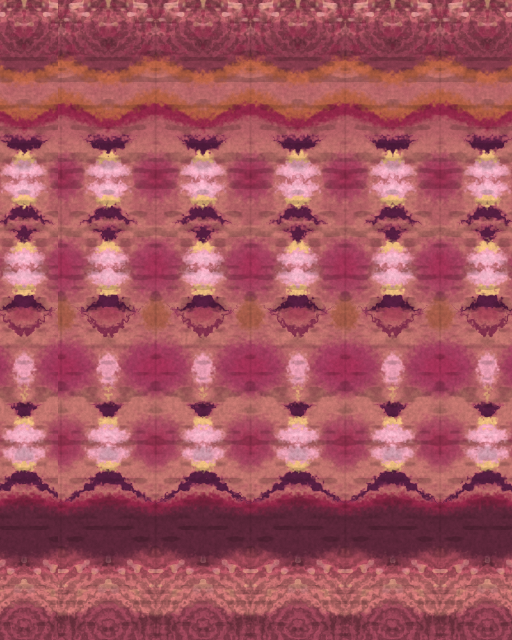
A WebGL 2 fragment shader for this pattern:

```glsl
#version 300 es
precision highp float;
// Mirrored ikat-like textile: columns of pink figures between wavy wine and amber borders.
uniform vec2 u_resolution;
out vec4 fragColor;

// Lengths are in hundredths of the canvas height; y runs downward.
const float PERIOD = 14.81;
const float COLUMN_X = 16.93;      // axis of the regular columns
const float SEAM_X = 9.11;         // left of this the cloth is shifted
const float SEAM_COLUMN_X = 3.78;
const float FRAY = 0.95;
const float GRAIN = 0.09;

const vec3 SALMON = vec3(0.76, 0.45, 0.43);
const vec3 ROSE = vec3(0.69, 0.36, 0.39);
const vec3 MAROON = vec3(0.56, 0.25, 0.32);
const vec3 WINE = vec3(0.37, 0.15, 0.23);
const vec3 CRIMSON = vec3(0.57, 0.15, 0.28);
const vec3 MAGENTA = vec3(0.61, 0.20, 0.36);
const vec3 PLUM = vec3(0.33, 0.11, 0.25);
const vec3 AMBER = vec3(0.74, 0.39, 0.28);
const vec3 GOLD = vec3(0.93, 0.73, 0.49);
const vec3 PINK = vec3(0.92, 0.61, 0.70);
const vec3 PALE = vec3(0.97, 0.74, 0.82);

// Figures: centre y, cap half-width, chevron half-width, chevron slope
const vec4 FIGURES[3] = vec4[3](vec4(28.0, 3.7, 4.0, 0.5),
    vec4(41.8, 1.9, 4.0, 0.5), vec4(69.3, 1.9, 6.8, 0.6));
// Blots between columns: centre y, radii, strength
const vec4 BLOTS[4] = vec4[4](vec4(27.8, 3.5, 3.6, 0.7), vec4(41.8, 3.9, 4.4, 0.75),
    vec4(57.3, 5.4, 4.2, 0.85), vec4(69.0, 3.8, 3.9, 0.65));

float hash(vec2 p) {
  vec3 q = fract(vec3(p.xyx) * 0.1031);
  q += dot(q, q.yzx + 33.33);
  return fract((q.x + q.y) * q.z);
}

float noise(vec2 p) {
  vec2 i = floor(p), f = fract(p);
  f = f * f * (3.0 - 2.0 * f);
  return mix(mix(hash(i), hash(i + vec2(1, 0)), f.x),
             mix(hash(i + vec2(0, 1)), hash(i + vec2(1, 1)), f.x), f.y);
}

float fbm(vec2 p) {
  return 0.5 * noise(p) + 0.3 * noise(p * 2.1 + 7.0) + 0.2 * noise(p * 4.3 + 19.0);
}

float ellipse(vec2 p, vec2 r) { return (length(p / r) - 1.0) * min(r.x, r.y); }

// Tapering arms that leave the column axis at the given slope
float chevron(vec2 p, float slope, float halfWidth, float thick) {
  return abs(p.y - slope * p.x) - thick * (1.0 - p.x / halfWidth);
}

void paint(inout vec3 c, vec3 ink, float d, float soft, float strength) {
  c = mix(c, ink, strength * (1.0 - smoothstep(-soft, soft, d)));
}

void band(inout vec3 c, vec3 ink, float y, float edge, float soft) {
  c = mix(c, ink, smoothstep(edge - soft, edge + soft, y));
}

vec3 ground(vec2 p, float wave, float mottle) {
  vec3 c = mix(MAROON, ROSE, smoothstep(0.4, 0.7, mottle));
  band(c, MAROON * 0.94, p.y, 5.5, 1.5);
  band(c, AMBER, p.y, 10.2 + 1.2 * wave, 0.7);
  band(c, mix(ROSE, SALMON, mottle), p.y, 12.2 + wave, 1.0);
  band(c, AMBER * 0.95, p.y, 15.4 + 1.3 * wave, 1.0);
  band(c, CRIMSON, p.y, 17.4 + 1.2 * wave, 0.7);
  band(c, ROSE, p.y, 19.2 + wave, 0.9);
  band(c, mix(ROSE, SALMON, smoothstep(0.25, 0.6, mottle)), p.y, 22.0, 2.0);
  band(c, CRIMSON, p.y, 77.6 - 0.4 * wave, 0.7);
  band(c, WINE, p.y, 79.4 - 0.5 * wave, 1.0);
  band(c, mix(CRIMSON, ROSE, 0.65), p.y, 87.0 + wave, 1.3);
  band(c, mix(ROSE, SALMON, mottle), p.y, 90.0, 1.2);
  band(c, MAROON, p.y, 95.2 - 0.9 * wave, 0.8);
  return c;
}

void figure(inout vec3 c, vec2 p, vec4 f) {
  p.y -= f.x;
  vec2 m = vec2(p.x, abs(p.y));
  vec2 cap = p + vec2(0, 5.1), foot = p - vec2(0, 4.8);
  paint(c, MAGENTA, chevron(cap, -0.35, f.y + 0.5, 1.7), 0.5, 0.7);
  paint(c, MAGENTA, chevron(foot, f.w, f.z + 0.6, 1.7), 0.5, 0.7);
  paint(c, PLUM, chevron(cap, -0.35, f.y, 1.3), 0.35, 0.95);
  paint(c, PLUM, chevron(foot, f.w, f.z, 1.3), 0.35, 0.95);
  paint(c, GOLD, ellipse(m - vec2(0, 3.1), vec2(1.6, 1.1)), 0.4, 1.0);
  paint(c, PINK, ellipse(m - vec2(0, 1.3), vec2(3.1, 1.5)), 0.4, 1.0);
  paint(c, PALE, ellipse(m - vec2(0, 1.4), vec2(1.7, 0.8)), 0.6, 0.8);
  paint(c, ROSE, ellipse(m - vec2(1.7, 0), vec2(1.3, 0.35)), 0.35, 0.8);
}

void main() {
  vec2 cloth = 100.0 * gl_FragCoord.xy / u_resolution.y;
  cloth.y = 100.0 - cloth.y;

  // Fold into mirrored columns, then fray the outlines
  float axis = cloth.x < SEAM_X ? SEAM_COLUMN_X : COLUMN_X;
  float u = abs(mod(cloth.x - axis + 0.5 * PERIOD, PERIOD) - 0.5 * PERIOD);
  vec2 cell = vec2(u, cloth.y);
  float wave = cos(6.28318 * u / PERIOD);
  vec2 fray = vec2(noise(cell * 1.7), noise(cell * 1.7 + 40.0)) - 0.5;
  fray += 0.6 * (vec2(noise(cloth * 3.6), noise(cloth * 3.6 + 60.0)) - 0.5);
  vec2 p = cell + FRAY * fray;
  p.x = abs(p.x);
  float mottle = fbm(cell * vec2(0.45, 0.75));
  vec3 c = ground(p, wave, mottle);

  // Blots on the fold between columns
  vec2 between = vec2(0.5 * PERIOD - p.x, p.y);
  for (int i = 0; i < 4; i++) {
    vec4 b = BLOTS[i];
    vec2 q = between - vec2(0, b.x);
    paint(c, MAGENTA, ellipse(q, b.yz), 1.1, b.w);
    paint(c, CRIMSON * 1.12, ellipse(q, b.yz * 0.5), 1.2, 0.6);
  }
  paint(c, AMBER * 0.82, ellipse(between - vec2(0, 49.3), vec2(2.0, 2.4)), 0.7, 0.7);

  // Lens under the second figure, and the small oval
  paint(c, CRIMSON, ellipse(p - vec2(0, 49.0), vec2(2.2, 1.3)), 0.9, 0.6);
  paint(c, MAGENTA * 0.8, chevron(p - vec2(0, 52.0), -0.75, 4.8, 0.8), 0.35, 0.9);
  paint(c, PINK, ellipse(p - vec2(0, 57.7), vec2(1.4, 2.3)), 0.5, 1.0);
  paint(c, GOLD, ellipse(p - vec2(0, 61.2), vec2(0.45, 1.1)), 0.3, 0.7);
  for (int i = 0; i < 3; i++) figure(c, p, FIGURES[i]);

  // Shell ripples and bright flecks in the borders
  float top = 1.0 - smoothstep(7.5, 10.0, p.y), bottom = smoothstep(86.0, 89.0, p.y);
  float ripple = sin(4.2 * length(p - vec2(0, top > 0.0 ? 4.0 : 98.0)));
  c *= 1.0 + 0.13 * (top + bottom) * ripple;
  float fleckZone = 1.0 - smoothstep(2.0, 6.0, p.y);
  fleckZone += 0.7 * bottom * (1.0 - smoothstep(91.0, 94.0, p.y));
  float fleck = smoothstep(0.58, 0.78, noise(cell * vec2(0.9, 1.3) + 5.0));
  c = mix(c, mix(GOLD, PINK, noise(cell * 0.8 + 80.0)), 0.75 * fleckZone * fleck);
  c = mix(c, CRIMSON, 0.5 * top * smoothstep(0.6, 0.8, noise(cell * 1.1 + 23.0)));

  // Streaks, fold line and woven grain
  c *= 1.0 - 0.16 * smoothstep(0.55, 0.8, noise(cell * vec2(0.4, 1.2) + 11.0));
  c *= 1.0 - 0.08 * (1.0 - smoothstep(0.0, 0.3, 0.5 * PERIOD - u));
  c *= 1.0 + GRAIN * 2.0 * (fbm(cloth * 2.4) - 0.5) + GRAIN * (noise(cell * 3.0) - 0.5);
  fragColor = vec4(clamp(c, 0.0, 1.0), 1.0);
}
```
